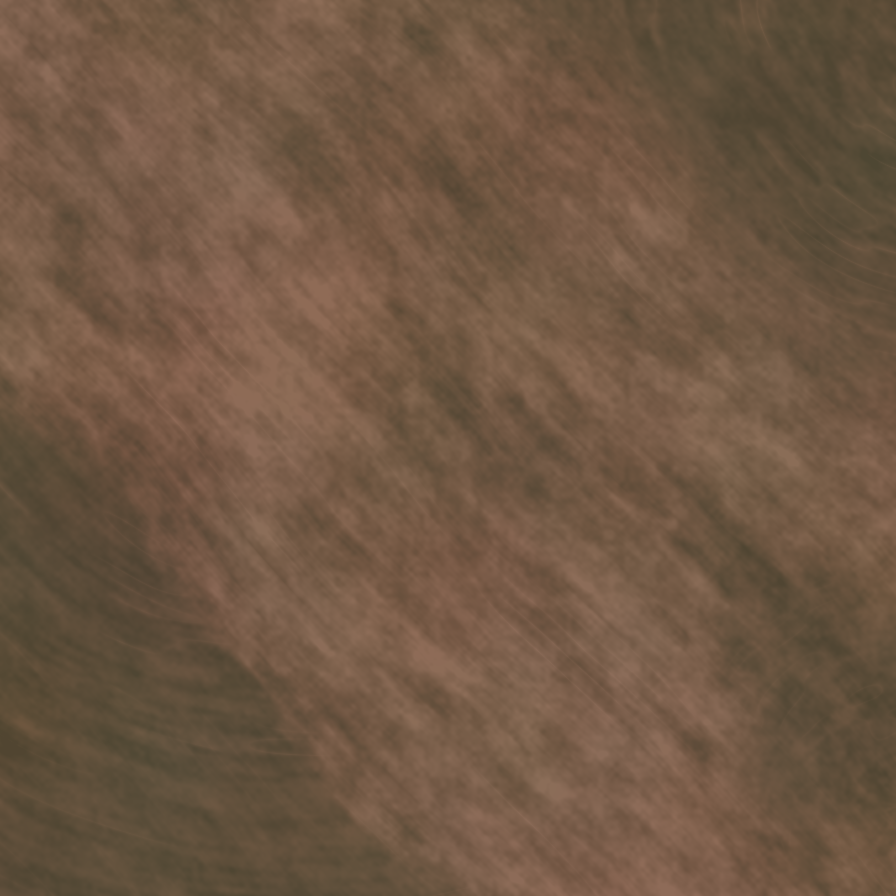
Give the GLSL for this texture, as a WebGL 1 fragment shader.

```glsl
precision highp float;
uniform vec2 u_resolution;

#define GRAIN_DIR vec2(0.69, -0.724)
#define BLOTCH_AMOUNT 0.92
#define STREAK_AMOUNT 0.55
#define MOTTLE_AMOUNT 0.92
#define HAIR_AMOUNT 0.50
#define SPECK_AMOUNT 0.50
#define SCRATCH_AMOUNT 0.22
#define GROOVE_AMOUNT 0.24
#define HUE_SHIFT 0.13
#define DARK_OLIVE vec3(0.354, 0.288, 0.214)
#define MID_BROWN vec3(0.440, 0.336, 0.256)
#define LIGHT_TAN vec3(0.520, 0.398, 0.317)

float hash(vec2 p) {
  return fract(sin(dot(p, vec2(127.1, 311.7))) * 43758.5453);
}

float noise(vec2 p) {
  vec2 i = floor(p), f = fract(p);
  f = f * f * (3.0 - 2.0 * f);
  return mix(mix(hash(i), hash(i + vec2(1.0, 0.0)), f.x),
             mix(hash(i + vec2(0.0, 1.0)), hash(i + vec2(1.0, 1.0)), f.x), f.y);
}

float fbm(vec2 p) {
  float sum = 0.0, amp = 0.5;
  for (int i = 0; i < 4; i++) {
    sum += amp * noise(p);
    p = mat2(1.6, 1.2, -1.2, 1.6) * p + 7.3;
    amp *= 0.5;
  }
  return sum / 0.9375;
}

// Octaves that keep the stretch direction of their input
float fibres(vec2 p) {
  return 0.5 * noise(p) + 0.3 * noise(p * vec2(1.7, 2.1) + 13.1)
       + 0.2 * noise(p * vec2(2.6, 4.0) + 29.7);
}

// Sparse thin lines along the first axis
float scratches(vec2 p) {
  float line = 1.0 - abs(2.0 * noise(p) - 1.0);
  return pow(line, 5.0) * smoothstep(0.45, 0.75, noise(p * vec2(0.8, 0.25) + 41.0));
}

// Thin curved hairs on circles about a centre
float arcHairs(vec2 uv, vec2 centre) {
  vec2 p = uv - centre;
  float radius = length(p) + 0.025 * noise(uv * 6.0);
  float angle = atan(p.x, -p.y);
  return 0.5 * noise(vec2(angle * 6.0, radius * 75.0))
       + 0.5 * noise(vec2(angle * 9.0 + 4.0, radius * 140.0)) - 0.5
       + 0.5 * scratches(vec2(angle * 4.0 + 9.0, radius * 70.0));
}

void main() {
  vec2 uv = gl_FragCoord.xy / u_resolution;

  // Frame running along and across the grain, gently bent
  vec2 bend = vec2(fbm(uv * 2.5 + 4.0), fbm(uv * 2.5 + 19.0)) - 0.5;
  vec2 bent = uv + 0.045 * bend;
  float along = dot(bent, GRAIN_DIR);
  float across = dot(bent, vec2(-GRAIN_DIR.y, GRAIN_DIR.x));

  // Layers of tone, from broad to fine
  float blotch = fbm(vec2(along * 4.5, across * 7.0) + 31.0) - 0.5;
  float streak = fibres(vec2(along * 5.0, across * 28.0) + 8.0) - 0.5;
  float mottle = fbm(vec2(along * 24.0, across * 36.0) + 53.0) - 0.5;
  float hair = fibres(vec2(along * 16.0, across * 85.0) + 71.0) - 0.5;
  float speck = 0.5 * noise(vec2(along * 75.0, across * 120.0))
              + 0.5 * noise(uv * 170.0 + 17.0) - 0.5;
  float scratch = scratches(vec2(along * 4.0, across * 55.0) + 97.0);
  float groove = scratches(vec2(along * 4.5, across * 26.0) + 143.0);

  // Dark areas beside the bright diagonal band
  float edge = across + 0.10 * blotch + 0.06 * streak + 0.06 * mottle;
  float lowerLeft = 1.0 - smoothstep(0.33, 0.42, edge);
  float upperRight = smoothstep(1.07, 1.19, edge);
  vec2 knot = (uv - vec2(0.93, 0.20)) * vec2(1.0, 0.8);
  float knotDist = length(knot) + 0.25 * blotch + 0.12 * streak + 0.08 * mottle;
  float lowerRight = 0.6 * (1.0 - smoothstep(0.03, 0.21, knotDist));
  float shade = max(max(lowerLeft, upperRight), lowerRight);

  // Curved hairs inside the dark areas
  float arcs = lowerLeft * arcHairs(uv, vec2(0.35, 0.72))
             + upperRight * arcHairs(uv, vec2(1.1, 1.05))
             + lowerRight * arcHairs(uv, vec2(1.02, 0.1));

  float ridge = (across - 0.58) / 0.16;
  float band = 0.58 + 0.15 * exp(-ridge * ridge)
             + BLOTCH_AMOUNT * blotch + STREAK_AMOUNT * streak;
  float dusk = 0.09 + 0.40 * blotch + 0.15 * streak;
  float tone = mix(band, dusk, shade)
             + MOTTLE_AMOUNT * mottle * (1.0 - 0.6 * shade)
             + HAIR_AMOUNT * (hair * (1.0 - 0.6 * shade) + arcs)
             + SPECK_AMOUNT * speck * (1.0 - 0.4 * shade)
             + (SCRATCH_AMOUNT * scratch - GROOVE_AMOUNT * groove) * (1.0 - 0.6 * shade);
  tone = clamp(tone, -0.2, 1.2);

  // Brown ramp with patches of redder and greener tint
  vec3 color = tone < 0.5 ? mix(DARK_OLIVE, MID_BROWN, tone * 2.0)
                          : mix(MID_BROWN, LIGHT_TAN, tone * 2.0 - 1.0);
  float warmth = fbm(uv * 6.0 + 90.0) - 0.5;
  float mauve = fbm(uv * 5.0 + 120.0) - 0.5;
  color *= 1.0 + HUE_SHIFT * (warmth * vec3(0.5, -0.4, -0.2)
                            + mauve * vec3(-0.1, -0.1, 0.7));
  color *= mix(vec3(1.0), vec3(0.98, 1.015, 1.0), shade);
  gl_FragColor = vec4(color, 1.0);
}
```
